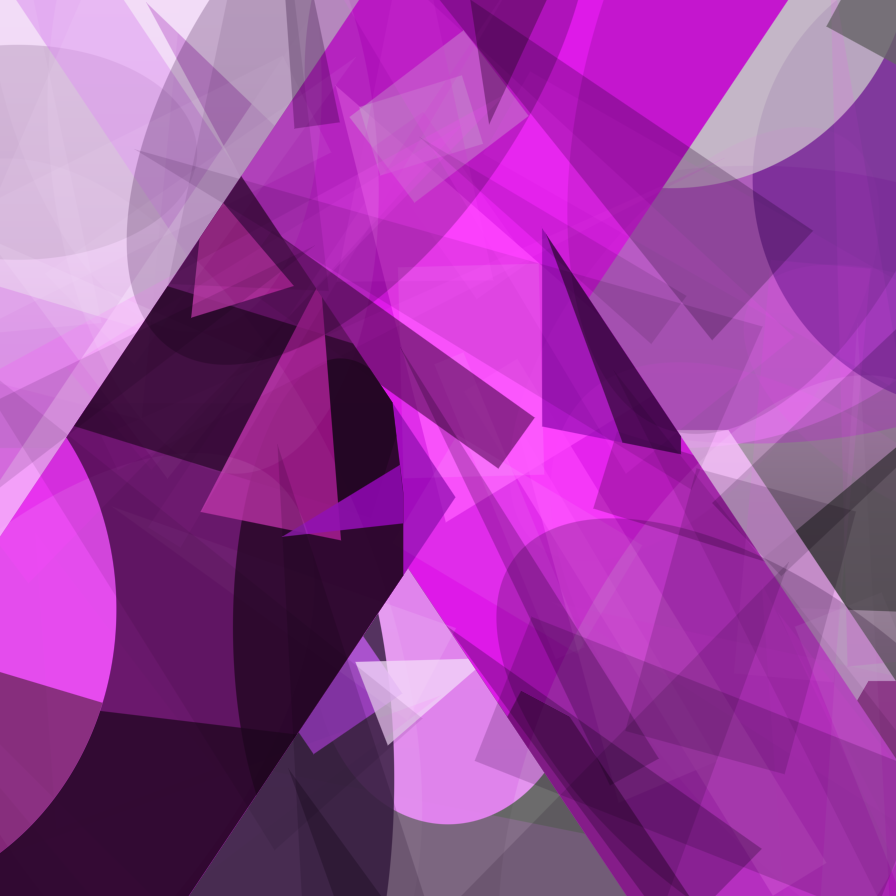
This background is drawn by a Shadertoy shader. Its source:

```glsl
#define SHARDS 54
#define SEED 7.3
#define VEIL 0.17
#define MAGENTA vec3(0.87, 0.10, 0.91)
#define HOT vec3(1.0, 0.27, 1.0)
#define PLUM vec3(0.36, 0.05, 0.36)
#define INK vec3(0.12, 0.02, 0.12)
#define LILAC vec3(0.86, 0.65, 0.89)
#define PALE vec3(0.96, 0.87, 0.98)
#define VIOLET vec3(0.55, 0.03, 0.68)

float hash(float n) { return fract(sin(n * 12.9898 + SEED) * 43758.545); }

vec2 turn(vec2 p, float a) {
    float c = cos(a), s = sin(a);
    return vec2(c * p.x + s * p.y, c * p.y - s * p.x);
}

// Signed distances, negative inside
float span(float x, float lo, float hi) { return max(lo - x, x - hi); }

float box(vec2 p, vec2 size) {
    vec2 d = abs(p) - size;
    return max(d.x, d.y);
}

float taper(vec2 p, vec2 size) {
    float width = size.x * (0.5 - 0.5 * p.y / size.y);
    return max(abs(p.x) - width, abs(p.y) - size.y);
}

float oval(vec2 p, vec2 r) {
    float k = length(p / r);
    return k * (k - 1.0) / max(length(p / (r * r)), 0.001);
}

float cover(float d) {
    float aa = 0.8 / iResolution.y;
    return 1.0 - smoothstep(-aa, aa, d);
}

void paint(inout vec3 col, float d, vec3 tint, float alpha) {
    col = mix(col, tint, alpha * cover(d));
}

void mainImage(out vec4 fragColor, in vec2 fragCoord) {
    vec2 p = fragCoord / iResolution.y;
    p.x += 0.5 - 0.5 * iResolution.x / iResolution.y;

    // Coordinates across the two crossing bands
    vec2 q = vec2(dot(p, vec2(0.831, -0.556)), dot(p, vec2(0.832, 0.555)));
    float left = q.x + 0.223;
    float bandA = span(q.x, -0.223, 0.175);
    float bandB = max(span(q.y, 0.582, 0.917), -left);
    float cross = min(bandA, bandB);

    // Grey ground
    vec3 col = vec3(mix(0.40, 0.68, smoothstep(0.1, 0.75, p.y)));
    paint(col, taper(turn(p - vec2(0.95, 0.38), 1.9), vec2(0.13, 0.17)), vec3(0.25), 0.8);

    // Pale upper left
    paint(col, left, mix(LILAC, PALE, smoothstep(0.55, 1.0, p.y)), 0.95);
    paint(col, max(left, p.y - 0.68 + 0.3 * p.x), vec3(0.82, 0.44, 0.88), 0.7);
    paint(col, max(left, p.y - 0.50), vec3(0.92, 0.50, 0.97), 0.8);
    paint(col, max(left, oval(p - vec2(0.02, 0.83), vec2(0.2, 0.12))), vec3(0.72, 0.60, 0.74), 0.6);
    paint(col, max(left, abs(q.y - 0.62) - 0.05), vec3(0.83, 0.48, 0.92), 0.55);
    paint(col, max(left, taper(turn(p - vec2(0.26, 0.87), 0.65), vec2(0.05, 0.16))), vec3(0.74, 0.40, 0.80), 0.7);
    paint(col, max(left, -0.035 - left), PALE, 0.6);

    // Lilac discs on the right
    paint(col, oval(p - vec2(0.76, 0.92), vec2(0.42)), LILAC, 0.9);
    paint(col, oval(p - vec2(0.84, 0.66), vec2(0.34, 0.155)), vec3(0.68, 0.22, 0.76), 0.5);
    paint(col, oval(p - vec2(1.10, 0.80), vec2(0.26)), vec3(0.50, 0.16, 0.64), 0.8);
    paint(col, oval(p - vec2(0.75, 1.07), vec2(0.27, 0.28)), vec3(0.88), 0.8);
    paint(col, box(turn(p - vec2(1.03, 0.98), -0.5), vec2(0.09, 0.06)), vec3(0.45), 0.8);
    paint(col, max(span(q.y, 0.91, 0.965), p.y - 0.52), PALE, 0.8);
    paint(col, max(0.58 * p.y + 0.83 - p.x, p.y - 0.24), vec3(0.55, 0.10, 0.50), 0.9);

    // Mauve lower gap
    float gap = max(0.175 - q.x, q.y - 0.582);
    paint(col, max(gap, p.y - 0.2 + 0.2 * p.x), vec3(0.57, 0.40, 0.60), 0.5);
    paint(col, max(gap, oval(p - vec2(0.50, 0.27), vec2(0.15, 0.19))), vec3(0.90, 0.52, 0.95), 0.95);
    paint(col, max(gap, oval(p - vec2(0.30, 0.13), vec2(0.14, 0.38))), vec3(0.25, 0.14, 0.29), 0.9);
    paint(col, max(gap, box(turn(p - vec2(0.36, 0.25), 0.6), vec2(0.06, 0.07))), vec3(0.70, 0.25, 0.88), 0.8);
    paint(col, max(gap, taper(turn(p - vec2(0.48, 0.24), -1.2), vec2(0.05, 0.07))), PALE, 0.7);

    // Magenta cross
    paint(col, cross, MAGENTA, 1.0);
    paint(col, max(cross, taper(turn(p - vec2(0.50, 0.70), 0.55), vec2(0.15, 0.24))), HOT, 0.8);
    paint(col, max(cross, box(turn(p - vec2(0.72, 0.30), 0.55), vec2(0.035, 0.33))), HOT, 0.6);
    paint(col, max(cross, taper(turn(p - vec2(0.66, 0.33), 0.4), vec2(0.06, 0.22))), HOT, 0.5);
    paint(col, max(bandA, box(turn(p - vec2(0.49, 0.87), 0.65), vec2(0.08, 0.06))), PALE, 0.45);
    paint(col, max(bandA, box(turn(p - vec2(0.47, 0.86), 0.3), vec2(0.06, 0.04))), PALE, 0.4);
    paint(col, max(bandA, taper(turn(p - vec2(0.56, 0.96), 3.0), vec2(0.06, 0.10))), PLUM, 0.5);
    paint(col, max(bandB, box(turn(p - vec2(0.79, 0.44), -0.3), vec2(0.12, 0.045))), PLUM, 0.4);
    paint(col, max(bandB, span(q.y, 0.582, 0.64) + max(p.y - 0.2, 0.0)), PLUM, 0.6);

    // Violet wedge at the inner corner
    float wedge = max(span(p.x, 0.605, 0.76), 0.505 + 0.2 * (0.7 - p.x) - p.y);
    wedge = max(wedge, max(q.y - 0.917, p.y - 0.86 + 0.1 * p.x));
    paint(col, wedge, VIOLET, 0.75);
    paint(col, max(wedge, taper(turn(p - vec2(0.67, 0.66), 0.5), vec2(0.06, 0.2))), INK, 0.6);

    // Dark mass cut by a bright lens
    float lens = oval(p - vec2(-0.17, 0.32), vec2(0.30, 0.33));
    float body = max(max(bandA, q.y - 0.67), -lens);
    float mass = max(body, p.x - 0.45 + 0.12 * max(p.y - 0.45, 0.0));
    paint(col, max(body, p.y - 0.55), VIOLET, 0.75);
    paint(col, box(turn(p - vec2(0.43, 0.61), -0.62), vec2(0.18, 0.035)), PLUM, 0.7);
    paint(col, mass, PLUM, 0.93);
    paint(col, max(mass, box(turn(p - vec2(0.24, 0.57), -0.3), vec2(0.21, 0.09))), INK, 0.65);
    paint(col, max(mass, oval(p - vec2(0.38, 0.30), vec2(0.12, 0.30))), INK, 0.75);
    paint(col, max(mass, p.y - 0.22 + 0.12 * p.x), INK, 0.75);
    paint(col, max(mass, taper(turn(p - vec2(0.33, 0.55), -0.2), vec2(0.08, 0.14))), vec3(0.70, 0.08, 0.60), 0.75);
    paint(col, max(mass, taper(turn(p - vec2(0.40, 0.43), 1.9), vec2(0.04, 0.09))), VIOLET, 0.9);
    paint(col, max(mass, taper(turn(p - vec2(0.25, 0.73), 0.3), vec2(0.06, 0.07))), vec3(0.78, 0.08, 0.62), 0.8);
    paint(col, max(lens, p.y - 0.25 + 0.3 * p.x), vec3(0.42, 0.12, 0.36), 0.85);

    // Translucent slivers: shade by multiplying, light in proportion to the ground
    for (int i = 0; i < SHARDS; i++) {
        float n = float(i) * 9.17;
        vec2 centre = vec2(hash(n + 1.0), hash(n + 2.0)) * 1.1 - 0.05;
        float lean = (hash(n + 3.0) < 0.6 ? 0.58 : -0.58) + 1.3 * (hash(n + 4.0) - 0.5);
        vec2 size = vec2(mix(0.02, 0.13, hash(n + 5.0)), mix(0.15, 0.45, hash(n + 6.0)));
        vec2 s = turn(p - centre, lean);
        float d = i % 5 == 0 ? oval(s, size.yy * vec2(0.6, 1.2))
                : i % 5 == 1 ? box(s, size * vec2(0.8, 0.6)) : taper(s, size);
        float a = VEIL * mix(0.5, 1.6, hash(n + 8.0)) * cover(d);
        float pick = hash(n + 7.0);
        if (pick < 0.36) col *= 1.0 - a * vec3(0.9, 1.1, 0.85);
        else col = mix(col, pick < 0.78 ? HOT : PALE, a * col.r * col.r);
    }
    fragColor = vec4(col, 1.0);
}
```
